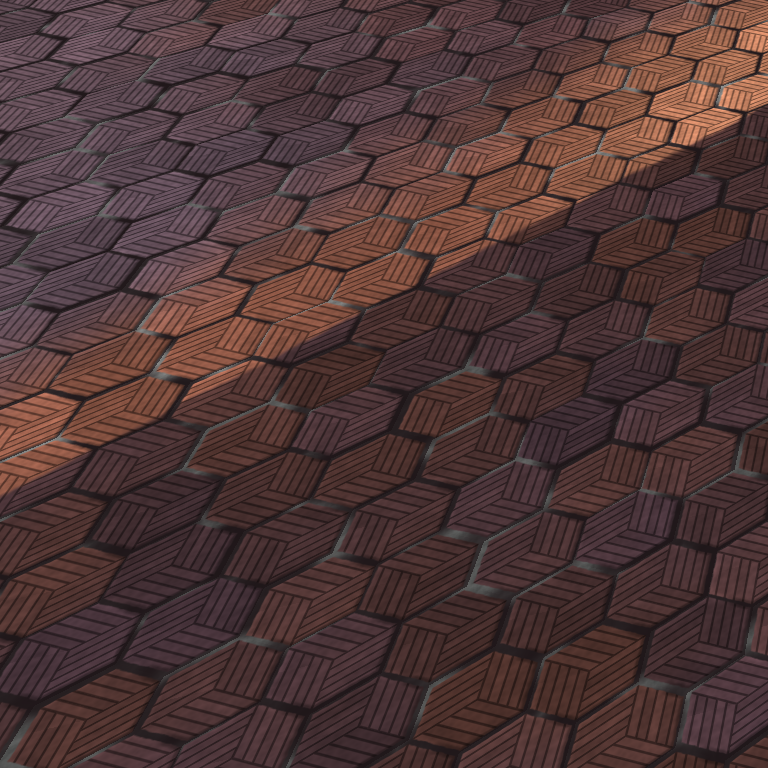
A Shadertoy shader for this texture:

```glsl
const float GAP = 0.026;          // half joint width, in tile widths
const float JITTER = 0.045;       // how far tiles slip from the lattice
const float PLANKS = 5.0;         // grooved strips in each third of a tile
const float GROOVE = 0.09;        // half groove width, in strips
const float SHADOW_BASE = 0.353;  // shadow edge height at the left side
const float SHADOW_SLOPE = 0.51;
const vec3 SHADE_BROWN = vec3(0.325, 0.205, 0.180);
const vec3 SHADE_PLUM = vec3(0.285, 0.205, 0.235);
const vec3 DUSK = vec3(0.345, 0.235, 0.245);
const vec3 SHEEN = vec3(0.410, 0.335, 0.390);
const vec3 SUN = vec3(0.560, 0.345, 0.275);
const vec3 GLOW = vec3(0.760, 0.500, 0.375);
const vec3 JOINT = vec3(0.110, 0.075, 0.085);
const vec3 MORTAR = vec3(0.370, 0.375, 0.370);

// Columns: step across, step down, centre tile (in perspective, y down)
const mat3 FLOOR = mat3(0.1380, -0.0106, 0.0223,
                        0.0132, 0.0426, -0.0308,
                        0.5846, 0.5247, 1.0);

vec2 hash2(vec2 p) {
    return fract(sin(vec2(dot(p, vec2(127.1, 311.7)), dot(p, vec2(269.5, 183.3)))) * 43758.5);
}

// Distance to the nearest scattered point
float cellular(vec2 p) {
    vec2 base = floor(p);
    float nearest = 2.0;
    for (int y = -1; y <= 1; y++)
        for (int x = -1; x <= 1; x++) {
            vec2 cell = base + vec2(x, y);
            nearest = min(nearest, length(cell + hash2(cell) - p));
        }
    return nearest;
}

// Layered sines, about -1 to 1
float waves(vec2 p) {
    float sum = 0.0, amp = 0.5;
    for (int k = 0; k < 4; k++) {
        sum += amp * sin(p.x + 1.7 * sin(p.y)) * cos(p.y * 0.9 + 0.6 * p.x);
        p = mat2(1.6, 1.2, -1.2, 1.6) * p + 2.3;
        amp *= 0.55;
    }
    return sum;
}

// Nearest hexagon on a lattice whose axes are 60 degrees apart
vec2 hexCell(vec2 a) {
    vec3 c = vec3(a, -a.x - a.y), r = round(c), e = abs(r - c);
    if (e.x > e.y && e.x > e.z) r.x = -r.y - r.z;
    else if (e.y > e.z) r.y = -r.x - r.z;
    return r.xy;
}

float hexRadius(vec2 a) {
    return max(abs(a.x - a.y) * 0.5, max(abs(a.x + 0.5 * a.y), abs(0.5 * a.x + a.y)));
}

vec2 toCartesian(vec2 a) {
    return vec2(a.x + 0.5 * a.y, 0.866 * a.y);
}

// Three rhombi of parallel strips: x = groove amount, y = strip id
vec2 parquet(vec2 q, float turn, float pixel) {
    const float THIRD = 2.094395;
    float angle = atan(q.y, q.x) - THIRD * (0.25 + 0.5 * turn);
    float sector = floor(angle / THIRD);
    angle -= sector * THIRD;
    vec2 r = length(q) * vec2(cos(angle), sin(angle));
    float across = r.y / 0.866;
    float along = r.x + 0.5 * across;
    float strip = across * 1.732 * PLANKS;
    float soft = pixel * 2.0 * PLANKS;
    float line = 0.5 - abs(fract(strip) - 0.5);
    line = min(line, along * 1.732 * PLANKS);
    return vec2(1.0 - smoothstep(GROOVE - 0.5 * soft, GROOVE + soft, line),
                floor(strip) + 7.0 * sector);
}

void mainImage(out vec4 fragColor, in vec2 fragCoord) {
    vec2 p = fragCoord / iResolution.xy;
    vec3 ray = inverse(FLOOR) * vec3(p.x, 1.0 - p.y, 1.0);
    vec2 axial = ray.xy / ray.z;
    vec2 ground = toCartesian(axial);
    float pixel = 0.5 * length(fwidth(ground));

    // Tile shape, slipped and chipped
    vec2 cell = hexCell(axial);
    vec2 rnd = hash2(cell), rnd2 = hash2(cell + 41.3);
    vec2 local = axial - cell + (rnd - 0.5) * JITTER;
    float chips = 0.009 * waves(ground * 17.0);
    float edge = hexRadius(local) - 0.5 + GAP + 0.014 * rnd2.x + chips;
    float tile = 1.0 - smoothstep(-pixel, pixel, edge);

    // Sunlight: hard shadow edge, bright strip, dim strip, far light
    float s = p.y - SHADOW_BASE - SHADOW_SLOPE * p.x + 0.003 * waves(ground * 4.0);
    float lit = smoothstep(-0.003, 0.004, s);
    float strip = 1.0 - smoothstep(0.07, 0.25, s + 0.025 * waves(ground));
    float far = smoothstep(0.30, 0.52, s);
    float glow = strip * smoothstep(0.55, 1.0, p.x);
    float sheen = exp(-9.0 * dot(p - vec2(0.06, 0.74), p - vec2(0.06, 0.74)));

    // Tile colour
    float plum = clamp(0.55 + 0.9 * (rnd.y - 0.5) + 0.35 * waves(ground * 0.7) - 0.35 * (p.x - 0.4), 0.0, 1.0);
    vec3 shade = mix(SHADE_BROWN, SHADE_PLUM, plum);
    vec3 sunny = mix(DUSK, SUN, max(strip, 0.45 * far));
    sunny = mix(sunny, SHEEN, (1.0 - strip) * clamp(sheen + 0.5 * plum - 0.1, 0.0, 0.8));
    sunny = mix(sunny, GLOW, glow);
    vec3 color = mix(shade, sunny, lit) * (0.87 + 0.26 * rnd2.y);

    // Strips, grain and worn rim
    vec2 planks = parquet(toCartesian(local), floor(rnd2.x * 6.0), pixel);
    color *= 0.93 + 0.17 * hash2(vec2(planks.y, rnd.x * 50.0)).x;
    color *= 1.0 - 0.42 * planks.x;
    color *= 0.93 + 0.14 * cellular(ground * 13.0) + 0.09 * waves(ground * 9.0);
    float lower = smoothstep(-0.12, 0.16, local.x + local.y);
    float rim = smoothstep(-0.045, -0.01, edge);
    color *= 1.0 + rim * mix(0.10, -0.30, lower);

    // Joints: dark under the lower sides, mortar showing in patches
    float patches = smoothstep(0.42, 0.72, cellular(ground * 1.15 + 3.7));
    vec3 mortar = MORTAR * mix(1.0, 1.45, lit * (0.4 + 0.6 * strip));
    mortar *= 0.9 + 0.2 * waves(ground * 14.0);
    vec3 joint = mix(JOINT, mortar, (0.18 + 0.82 * patches) * (1.0 - 0.65 * lower));
    fragColor = vec4(clamp(mix(joint, color, tile), 0.0, 1.0), 1.0);
}
```
